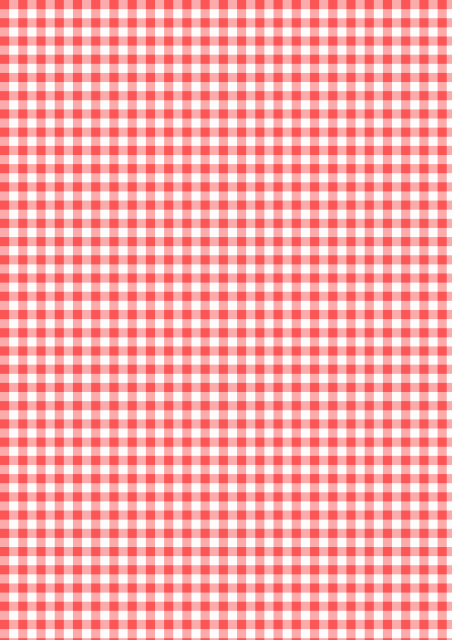
A Shadertoy shader for this pattern:

```glsl
const float CHECKS_DOWN = 35.1;    // repeats over the canvas height
const float STRIPE_SHARE = 0.5;    // stripe width within one repeat
const vec3 CLOTH = vec3(0.994, 0.988, 0.985);
const vec3 SINGLE_STRIPE = vec3(0.984, 0.670, 0.670);
const vec3 CROSSED_STRIPES = vec3(0.984, 0.333, 0.338);

// Total stripe length from zero up to x
vec2 stripeIntegral(vec2 x) {
    return floor(x) * STRIPE_SHARE + min(fract(x), STRIPE_SHARE);
}

// Average stripe coverage over one pixel footprint, per axis
vec2 stripeCoverage(vec2 x, float footprint) {
    vec2 halfWidth = vec2(0.5 * footprint);
    return (stripeIntegral(x + halfWidth) - stripeIntegral(x - halfWidth)) / footprint;
}

void mainImage(out vec4 fragColor, in vec2 fragCoord) {
    // Square repeats, counted from the top left corner
    float footprint = CHECKS_DOWN / iResolution.y;
    vec2 cell = vec2(fragCoord.x, iResolution.y - fragCoord.y) * footprint;
    vec2 stripe = stripeCoverage(cell, footprint);

    // Translucent stripes deepen where they cross
    vec3 plainRow = mix(CLOTH, SINGLE_STRIPE, stripe.x);
    vec3 stripedRow = mix(SINGLE_STRIPE, CROSSED_STRIPES, stripe.x);
    fragColor = vec4(mix(plainRow, stripedRow, stripe.y), 1.0);
}
```
